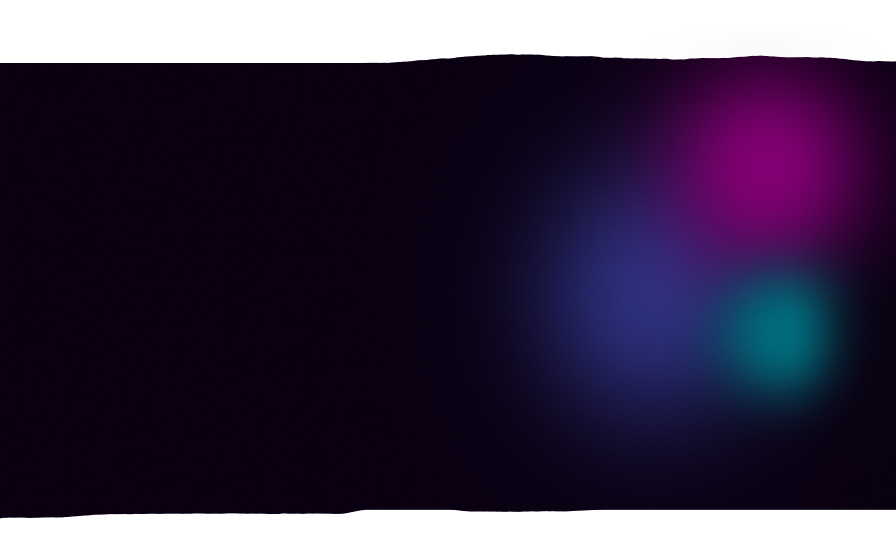
This background is drawn by a WebGL 1 fragment shader. Its source:

```glsl
precision highp float;
// A dark band between white margins, with partly torn top and bottom edges.
// Three soft elliptical glows (blue, magenta, teal) are layered on its right;
// gradient noise roughens the tears and adds a faint grain.

uniform vec2 u_resolution;

vec2 gradientAt(vec2 cell) {
  float angle = 6.2832 * fract(sin(dot(cell, vec2(127.1, 311.7))) * 43758.5);
  return vec2(cos(angle), sin(angle));
}

float gradientNoise(vec2 p) {
  vec2 i = floor(p), f = fract(p);
  vec2 w = f * f * f * (f * (f * 6.0 - 15.0) + 10.0);
  vec2 e = vec2(1.0, 0.0);
  float low = mix(dot(gradientAt(i), f), dot(gradientAt(i + e), f - e), w.x);
  float high = mix(dot(gradientAt(i + e.yx), f - e.yx),
                   dot(gradientAt(i + 1.0), f - 1.0), w.x);
  return mix(low, high, w.y);
}

// Jagged one-dimensional profile for a torn edge
float tear(float x, float seed) {
  float sum = 0.0, amplitude = 1.0, frequency = 22.0;
  for (int i = 0; i < 4; i++) {
    sum += amplitude * gradientNoise(vec2(x * frequency, seed));
    amplitude *= 0.6;
    frequency *= 2.1;
  }
  return sum;
}

// Rounded falloff: 1 at the centre, fading to 0 past the radii
float glow(vec2 p, vec2 centre, vec2 radii, float power) {
  return exp(-pow(length((p - centre) / radii), power));
}

float topEdge(float x) {
  float torn = smoothstep(0.405, 0.43, x);
  return 0.8875 + 0.0145 * smoothstep(0.4, 0.57, x)
       - 0.007 * smoothstep(0.59, 0.74, x)
       + 0.004 * smoothstep(0.77, 0.84, x)
       - 0.008 * smoothstep(0.9, 0.98, x)
       + 0.0025 * torn * tear(x, 3.4);
}

float bottomEdge(float x) {
  float torn = 1.0 - smoothstep(0.38, 0.41, x);
  float nick = smoothstep(0.5, 0.53, x) * (1.0 - smoothstep(0.61, 0.68, x));
  return 0.0896 - 0.0065 * torn - 0.008 * (1.0 - smoothstep(0.02, 0.15, x))
       - 0.003 * nick + 0.002 * (torn + nick) * tear(x, 8.7);
}

void main() {
  vec2 uv = gl_FragCoord.xy / u_resolution;
  vec2 p = uv * vec2(1.6, 1.0);

  // Glows over near-black violet
  vec3 band = vec3(0.038, 0.0, 0.07);
  band = mix(band, vec3(0.17, 0.19, 0.49),
             glow(p, vec2(1.165, 0.475), vec2(0.21, 0.235), 2.2));
  band = mix(band, vec3(0.51, 0.0, 0.45),
             glow(p, vec2(1.37, 0.7), vec2(0.178, 0.185), 2.2));
  band = mix(band, vec3(0.0, 0.42, 0.48),
             glow(p, vec2(1.4, 0.405), vec2(0.12, 0.115), 2.4));

  // Darkening toward the lower right corner
  band = mix(band, vec3(0.035, 0.0, 0.06),
             0.7 * smoothstep(1.4, 1.58, p.x) * smoothstep(0.6, 0.4, p.y));
  band += 0.012 * gradientNoise(p * 190.0) * (0.3 + band.b);

  // White margins, with a faint smudge above the right tear
  vec3 margin = vec3(1.0 - 0.02 * glow(p, vec2(1.36, 0.91), vec2(0.14, 0.03), 2.0));

  // Antialiased band coverage
  float inside = min(topEdge(uv.x) - uv.y, uv.y - bottomEdge(uv.x));
  float coverage = clamp(inside * u_resolution.y + 0.5, 0.0, 1.0);
  gl_FragColor = vec4(mix(margin, band, coverage), 1.0);
}
```
